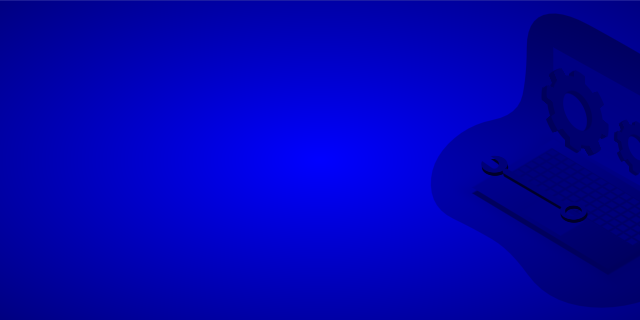
A Shadertoy shader for this background:

```glsl
// A deep blue radial glow with a dark, rounded blob on the right that holds
// a faint laptop, two gears and a wrench. The blob is a spline loop; the
// objects are distance shapes drawn in slanted planes, in units of height.

const float GLOW_FALLOFF = 0.35;
const int KNOTS = 14;
const int STEPS = 6;
const vec2 BLOB[KNOTS] = vec2[KNOTS](
    vec2(2.135, .753), vec2(1.927, .875), vec2(1.750, .971), vec2(1.646, .935),
    vec2(1.646, .766), vec2(1.620, .641), vec2(1.458, .609), vec2(1.344, .492),
    vec2(1.349, .349), vec2(1.484, .284), vec2(1.594, .219), vec2(1.706, .063),
    vec2(1.914, .026), vec2(2.135, .102));

// Coverage of a shape with signed distance d, softened over a width
float cover(float d, float width) { return smoothstep(width, -width, d); }

void paint(inout float tone, float newTone, float amount) {
    tone = mix(tone, newTone, amount);
}

// Coordinates of p in the plane spanned by two axes
vec2 toPlane(vec2 p, vec2 origin, vec2 axisU, vec2 axisV) {
    return inverse(mat2(axisU, axisV)) * (p - origin);
}

float sdBox(vec2 p, vec2 lo, vec2 hi) {
    vec2 d = abs(p - 0.5 * (lo + hi)) - 0.5 * (hi - lo);
    return length(max(d, 0.0)) + min(max(d.x, d.y), 0.0);
}

float sdSegment(vec2 p, vec2 a, vec2 b) {
    vec2 ab = b - a;
    return length(p - a - ab * clamp(dot(p - a, ab) / dot(ab, ab), 0.0, 1.0));
}

// Point on the quadratic B-spline loop, s counted in knots
vec2 blobPoint(int knot, float t) {
    vec2 a = BLOB[knot % KNOTS];
    vec2 b = BLOB[(knot + 1) % KNOTS];
    vec2 c = BLOB[(knot + 2) % KNOTS];
    return mix(mix(mix(a, b, 0.5), b, t), mix(b, mix(b, c, 0.5), t), t);
}

float sdBlob(vec2 p) {
    float nearest = 1e3, side = 1.0;
    vec2 a = blobPoint(0, 0.0);
    for (int i = 1; i <= KNOTS * STEPS; i++) {
        vec2 b = blobPoint(i / STEPS, float(i % STEPS) / float(STEPS));
        nearest = min(nearest, sdSegment(p, a, b));
        bvec3 crossing = bvec3(p.y >= a.y, p.y < b.y,
            (b.x - a.x) * (p.y - a.y) > (b.y - a.y) * (p.x - a.x));
        if (all(crossing) || !any(crossing)) side = -side;
        a = b;
    }
    return side * nearest;
}

// Toothed ring of unit size in the plane of the screen
float sdGear(vec2 p, vec2 centre, float size) {
    vec2 q = toPlane(p, centre, vec2(.094, -.052), vec2(0.0, .120)) / size;
    float teeth = smoothstep(-0.35, 0.35, cos(8.0 * atan(q.y, q.x) + 0.6));
    float r = length(q);
    return max(r - mix(0.84, 1.03, teeth), 0.48 - r) * 0.09 * size;
}

void drawGear(inout float tone, vec2 p, vec2 centre, float size, float px) {
    for (int i = 4; i > 0; i--) {
        vec2 depth = vec2(-.004, -.002) * float(i) * size;
        paint(tone, 0.36, cover(sdGear(p, centre + depth, size), px));
    }
    paint(tone, 0.43, cover(sdGear(p, centre, size), px));
}

// Open jaw, shaft and ring end
float sdWrench(vec2 p) {
    vec2 jaw = vec2(1.545, .487), ring = vec2(1.792, .341);
    vec2 flatten = vec2(1.0, 1.55);
    float head = length((p - jaw) * flatten) - 0.041;
    head = max(head, 0.014 - sdSegment(p, jaw, jaw + vec2(-.05, .035)));
    float loop = abs(length((p - ring) * flatten) - 0.034) - 0.008;
    float shaft = sdSegment(p, jaw + vec2(.035, -.022), ring + vec2(-.034, .02)) - 0.009;
    return min(min(head, loop), shaft);
}

void drawLaptop(inout float tone, vec2 p, float px) {
    // Screen
    vec2 s = toPlane(p, vec2(1.729, .852), vec2(.271, -.151), vec2(0.0, -.281));
    float screen = sdBox(s, vec2(0.0), vec2(1.4, 1.0)) * 0.26;
    paint(tone, mix(0.51, 0.56, clamp(s.y, 0.0, 1.0)), cover(screen, px));
    drawGear(tone, p, vec2(1.805, .654), 1.0, px);
    drawGear(tone, p, vec2(1.992, .539), 0.65, px);

    // Base with its shadow and front edge
    vec2 origin = vec2(1.729, .565), u = vec2(.424, -.255), v = vec2(-.253, -.151);
    vec2 b = toPlane(p, origin, u, v);
    vec2 under = toPlane(p + vec2(0.0, .018), origin, u, v);
    float top = sdBox(b, vec2(0.0), vec2(1.0)) * 0.25;
    float lower = sdBox(under, vec2(0.0), vec2(1.0)) * 0.25;
    tone *= 1.0 - 0.12 * cover(lower, 0.04);
    paint(tone, 0.37, cover(lower, px));
    paint(tone, mix(0.56, 0.38, clamp(b.x, 0.0, 1.0)), cover(top, px));

    // Keys and trackpad
    vec2 cell = vec2(0.06, 0.085);
    float keys = sdBox(fract((b - vec2(.05, .1)) / cell), vec2(.13), vec2(.87)) * 0.02;
    float keyArea = sdBox(b, vec2(.05, .1), vec2(.95, .61)) * 0.25;
    paint(tone, 0.40, 0.7 * cover(keyArea, px));
    paint(tone, 0.50, 0.8 * cover(max(keys, keyArea), px));
    paint(tone, 0.51, 0.8 * cover(sdBox(b, vec2(.33, .66), vec2(.62, .95)) * 0.25, px));
}

void mainImage(out vec4 fragColor, in vec2 fragCoord) {
    vec2 uv = fragCoord / iResolution.xy;
    vec2 p = uv * vec2(2.0, 1.0);
    float px = 0.75 / iResolution.y;

    // Elliptical glow and blob
    float tone = 1.0 - GLOW_FALLOFF * length(2.0 * uv - 1.0);
    float shade = mix(0.78, 0.64, smoothstep(0.4, 0.95, p.y));
    tone *= mix(1.0, shade, cover(sdBlob(p), px));

    drawLaptop(tone, p, px);

    // Wrench over its dark lower side
    paint(tone, 0.16, cover(sdWrench(p + vec2(-.002, .010)), px));
    paint(tone, 0.47, cover(sdWrench(p), px));

    // Pale hairline along the top
    vec3 color = vec3(0.0, 0.0, tone);
    color = mix(color, vec3(0.2, 0.2, 0.65), 0.7 * cover(0.9975 - p.y, px));
    fragColor = vec4(color, 1.0);
}
```
